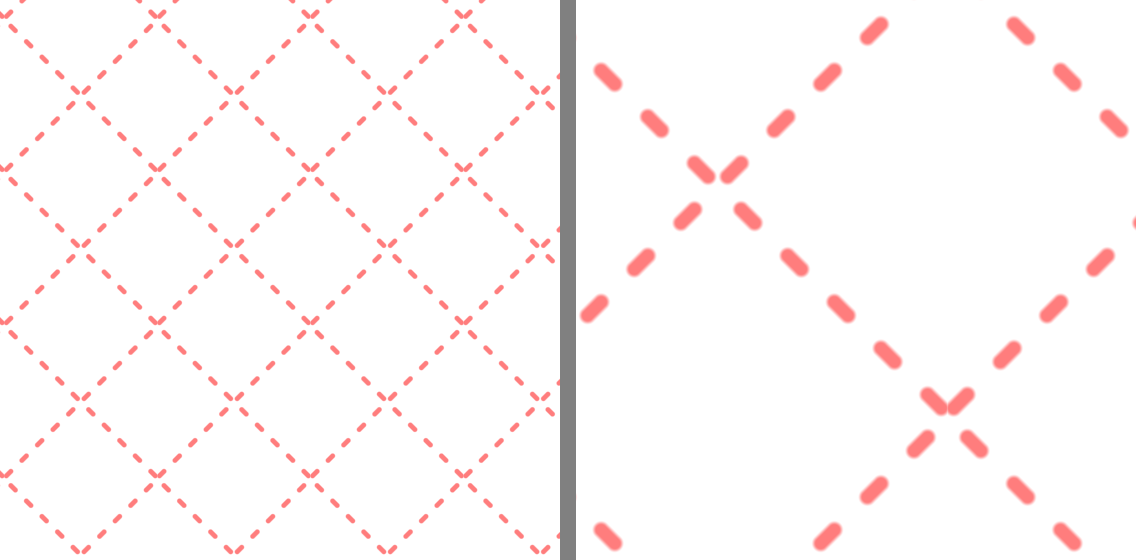
Left: the whole. Right: its middle third, enlarged.
Give the GLSL for this pattern, as a Shadertoy shader.

```glsl
#define REPEATS 3.657                  // cells per canvas height
#define CROSSING vec2(0.281, 0.9635)   // one lattice crossing, canvas units
#define FIRST_DASH vec2(0.0580, 0.0520) // cell units from here on
#define DASH_STEP vec2(0.1015, 0.1008)
#define DASH_COUNT 10.0
#define DASH_HALF_LENGTH 0.0209
#define DASH_RADIUS 0.0157
#define EDGE_SOFTNESS 0.0055
#define PAPER vec3(1.0)
#define CORAL vec3(1.0, 0.49, 0.49)

// Distance to a capsule centred on the origin, lying along a unit direction
float capsuleDistance(vec2 p, vec2 direction) {
    float along = clamp(dot(p, direction), -DASH_HALF_LENGTH, DASH_HALF_LENGTH);
    return length(p - along * direction) - DASH_RADIUS;
}

// Distance to the nearest dash of one diagonal row across the cell
float dashRowDistance(vec2 cell) {
    vec2 p = cell - FIRST_DASH;
    float index = floor(dot(p, DASH_STEP) / dot(DASH_STEP, DASH_STEP) + 0.5);
    index = clamp(index, 0.0, DASH_COUNT - 1.0);
    return capsuleDistance(p - index * DASH_STEP, normalize(DASH_STEP));
}

void mainImage(out vec4 fragColor, in vec2 fragCoord) {
    vec2 uv = fragCoord / iResolution.y;

    // Square cells, with y running downward from the crossing
    vec2 cell = fract((uv - CROSSING) * vec2(REPEATS, -REPEATS));

    // Two mirrored diagonals form the lattice
    vec2 mirrored = vec2(1.0 - cell.x, cell.y);
    float d = min(dashRowDistance(cell), dashRowDistance(mirrored));

    // Soft, antialiased edge
    float pixel = REPEATS / iResolution.y;
    float edge = max(EDGE_SOFTNESS, 0.7 * pixel);
    float ink = 1.0 - smoothstep(-edge, edge, d);

    fragColor = vec4(mix(PAPER, CORAL, ink), 1.0);
}
```
